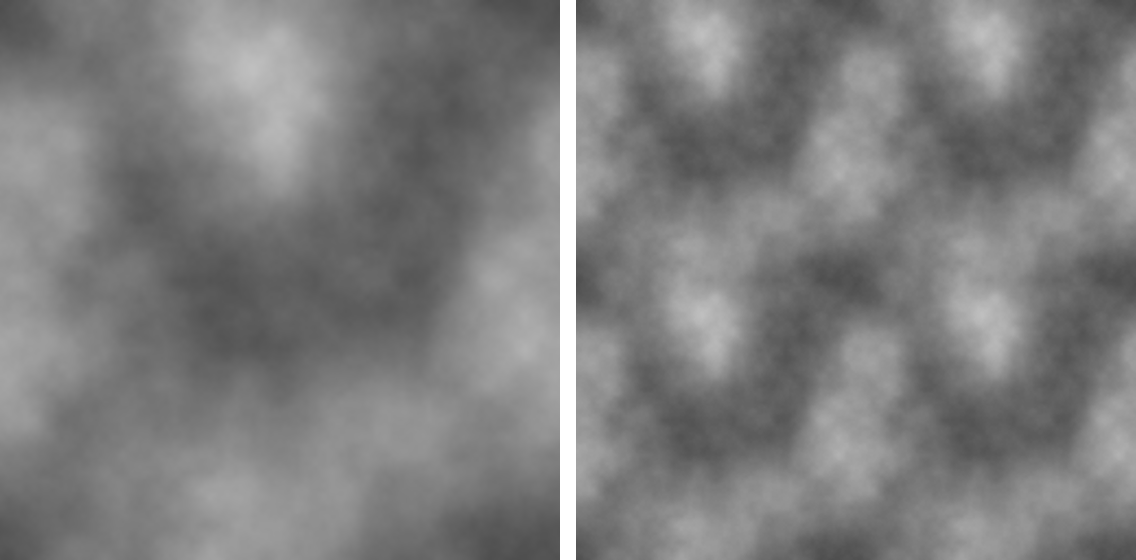
Left, the tile; right, the same tile 2 across and 2 down.
Reproduce this texture procedurally as a Shadertoy shader.

```glsl
// Soft grey clouds that tile: one broad wave of light and dark, broken up
// by wrapping value noise summed over octaves. Each octave shuffles evenly
// spaced lattice values, so the tones stay balanced around the mid grey.

const float TAU = 6.2831853;
const float MID_GREY = 0.487;
const float WAVE_CONTRAST = 0.095;
const float CLOUD_CONTRAST = 0.13;
const vec2 WAVE_PEAK = vec2(0.42, 0.95);
const vec2 CLOUD_SHIFT = vec2(0.5, 0.25);
const float GAIN = 0.5;        // strength of each octave relative to the last
const int COARSEST_BITS = 2;   // 4 cells across the tile
const int FINEST_BITS = 7;     // 128 cells across the tile
const uint SHUFFLE_FACTOR = 40503u;
const uint SHUFFLE_STEP = 5u;

// Lattice value in -1..1; a permutation of all cells of a 2^bits grid.
float latticeValue(ivec2 cell, int bits) {
    int size = 1 << bits;
    cell &= size - 1;
    uint count = uint(size * size);
    uint index = uint(cell.x + size * cell.y);
    for (int pass = 0; pass <= bits; pass++) {
        index = (index * SHUFFLE_FACTOR + SHUFFLE_STEP) & (count - 1u);
        index ^= index >> bits;
    }
    return (2.0 * float(index) + 1.0) / float(count) - 1.0;
}

// Smooth value noise that wraps at the tile edges.
float tilingNoise(vec2 uv, int bits) {
    vec2 p = uv * float(1 << bits);
    ivec2 cell = ivec2(floor(p));
    vec2 blend = smoothstep(0.0, 1.0, fract(p));
    float bottom = mix(latticeValue(cell, bits),
                       latticeValue(cell + ivec2(1, 0), bits), blend.x);
    float top = mix(latticeValue(cell + ivec2(0, 1), bits),
                    latticeValue(cell + ivec2(1, 1), bits), blend.x);
    return mix(bottom, top, blend.y);
}

// Octaves from broad billows down to faint grain.
float clouds(vec2 uv) {
    float sum = 0.0;
    float strength = 1.0;
    for (int bits = COARSEST_BITS; bits <= FINEST_BITS; bits++) {
        sum += strength * tilingNoise(uv, bits);
        strength *= GAIN;
    }
    return sum;
}

// One period of light and dark in each direction.
float broadWave(vec2 uv) {
    vec2 swing = cos(TAU * (uv - WAVE_PEAK));
    return swing.x * swing.y;
}

void mainImage(out vec4 fragColor, in vec2 fragCoord) {
    vec2 uv = fragCoord / iResolution.xy;
    float grey = MID_GREY
               + WAVE_CONTRAST * broadWave(uv)
               + CLOUD_CONTRAST * clouds(uv + CLOUD_SHIFT);
    fragColor = vec4(vec3(grey), 1.0);
}
```
